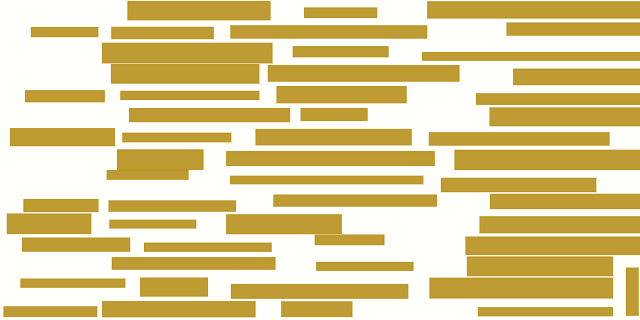
Give the GLSL for this pattern, as a Shadertoy shader.

```glsl
// Scattered horizontal gold bars in ragged columns on a white ground.

const vec3 PAPER = vec3(1.0, 1.0, 0.99);
const vec3 GOLD = vec3(0.75, 0.61, 0.20);
const vec3 RIM_GOLD = vec3(0.73, 0.58, 0.13);
const float RIM_WIDTH = 0.0039;              // in canvas heights
const float ROWS = 15.0;
const int COLUMNS = 4;
const vec2 THICKNESS = vec2(0.40, 0.98);     // range, in row pitches
const float DRIFT = 1.15;                    // vertical wander in the free room
const float MARGIN_SHARE = 0.5;              // rows with a bar in the left margin
const float SHORT_SHARE = 0.1;               // bars cut down to stubs
const float CLEAR_ROWS = 3.0;                // bottom rows that end before the post
const vec4 POST = vec4(0.978, 0.013, 0.998, 0.164); // left, bottom, right, top

float hash(float column, float row, float seed) {
    vec3 p = fract(vec3(column, row, seed) * vec3(0.1031, 0.1130, 0.0973) + 0.37);
    p += dot(p, p.yzx + 33.33);
    return fract((p.x + p.y) * p.z);
}

// Signed distance to a box given by its corners, in canvas heights.
float boxDistance(vec2 uv, vec2 low, vec2 high, float aspect) {
    vec2 d = max(low - uv, uv - high) * vec2(aspect, 1.0);
    return max(d.x, d.y);
}

// Ragged border on the left of a column: x = middle, y = half the gap.
vec2 border(int column, float row) {
    float place = hash(float(column), row, 1.0);
    float gap = hash(float(column), row, 2.0);
    if (column == 0) return vec2(0.1 * place - 0.005, 0.0);
    if (column == 1) return vec2(0.155 + 0.06 * place * place * place, 0.003 + 0.012 * gap);
    if (column == 2) return vec2(0.305 + 0.16 * place, 0.006 + 0.028 * gap);
    if (column == 3) return vec2(0.625 + 0.14 * place, 0.010 + 0.055 * gap);
    return vec2(row < CLEAR_ROWS ? 0.958 : 0.93 + 0.35 * place, 0.0);
}

float barDistance(vec2 uv, int column, float row, float aspect) {
    float c = float(column);
    vec2 start = border(column, row);
    vec2 end = border(column + 1, row);
    float left = start.x + start.y;
    float right = end.x - end.y;

    // Some bars keep only part of their length.
    if (column > 0 && hash(c, row, 3.0) < SHORT_SHARE)
        right = mix(left, right, mix(0.35, 0.7, hash(c, row, 4.0)));

    // Thinner bars have more room to wander within the row.
    float thickness = mix(THICKNESS.x, THICKNESS.y, hash(c, row, 5.0));
    float wander = (hash(c, row, 6.0) - 0.5) * (1.0 - thickness) * DRIFT;
    float middle = (row + 0.5 + wander) / ROWS;
    float halfHeight = 0.5 * thickness / ROWS;
    return boxDistance(uv, vec2(left, middle - halfHeight),
                       vec2(right, middle + halfHeight), aspect);
}

void mainImage(out vec4 fragColor, in vec2 fragCoord) {
    vec2 uv = fragCoord / iResolution.xy;
    float aspect = iResolution.x / iResolution.y;
    float pixel = 1.0 / iResolution.y;

    // The upright post, then the bars of this row and its neighbours.
    float d = boxDistance(uv, POST.xy, POST.zw, aspect);
    float nearRow = floor(uv.y * ROWS);
    for (int i = -1; i <= 1; i++) {
        float row = nearRow + float(i);
        if (row < 0.0 || row >= ROWS) continue;
        for (int column = 0; column < COLUMNS; column++) {
            if (column == 0 && hash(0.0, row, 7.0) > MARGIN_SHARE) continue;
            d = min(d, barDistance(uv, column, row, aspect));
        }
    }

    // Flat fill with a fine darker rim and a smoothed edge.
    float inner = clamp((-d - RIM_WIDTH) / pixel + 0.5, 0.0, 1.0);
    float cover = clamp(0.5 - d / pixel, 0.0, 1.0);
    vec3 color = mix(PAPER, mix(RIM_GOLD, GOLD, inner), cover);
    fragColor = vec4(color, 1.0);
}
```
